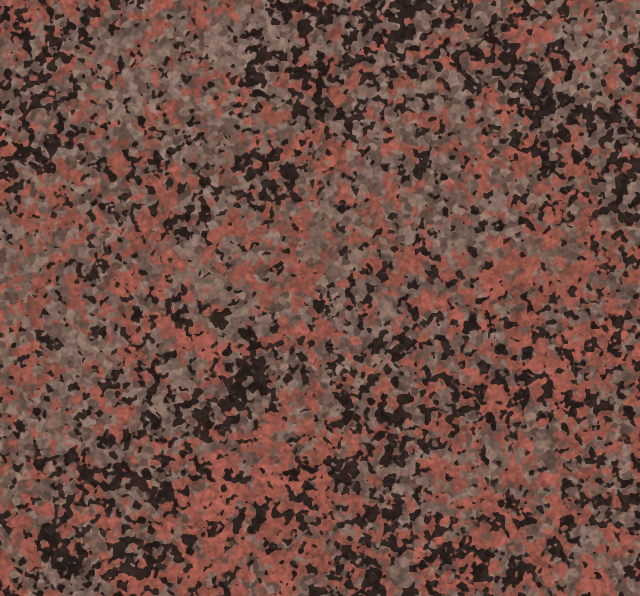
This texture is drawn by a Shadertoy shader. Its source:

```glsl
// Red granite: salmon and grey-brown crystals peppered with black mica.
// Warped slow noise drives the veins and grey drifts; finer noise cuts the
// mineral patches, and soft Voronoi cells give each crystal its own tone.

const vec3 MICA        = vec3(0.165, 0.125, 0.112);
const vec3 RED_DEEP    = vec3(0.460, 0.275, 0.235);
const vec3 RED_LIGHT   = vec3(0.665, 0.372, 0.318);
const vec3 GREY_DEEP   = vec3(0.340, 0.265, 0.235);
const vec3 GREY_LIGHT  = vec3(0.560, 0.460, 0.415);
const float MICA_SCALE    = 84.0;   // grains per canvas height
const float RED_SCALE     = 54.0;
const float CRYSTAL_SCALE = 88.0;
const float FINE_SCALE    = 190.0;
const float MICA_LEVEL    = 0.635;  // higher means fewer black grains
const float RED_LEVEL     = 0.485;  // higher means less red
const float VEIN_STRENGTH = 0.62;
const float DRIFT_STRENGTH = 0.65;
const float FINE_CONTRAST = 0.24;

// Two independent random values per lattice point
vec2 hash2(vec2 cell) {
    uvec2 h = uvec2(ivec2(cell)) * uvec2(1597u, 3813u);
    uint n = (h.x ^ h.y) * 747796u + 28913u;
    n = (n ^ (n >> 15)) * 739391u;
    n = (n ^ (n >> 13)) * 972663u;
    n ^= n >> 16;
    return vec2(n & 65535u, n >> 16) / 65535.0;
}

float noise(vec2 p) {
    vec2 i = floor(p);
    vec2 f = fract(p);
    f = f * f * (3.0 - 2.0 * f);
    float low = mix(hash2(i).x, hash2(i + vec2(1, 0)).x, f.x);
    float high = mix(hash2(i + vec2(0, 1)).x, hash2(i + vec2(1, 1)).x, f.x);
    return mix(low, high, f.y);
}

vec2 turn(vec2 p, float angle) {
    float c = cos(angle), s = sin(angle);
    return vec2(c * p.x + s * p.y, c * p.y - s * p.x);
}

float fbm(vec2 p, int octaves) {
    float sum = 0.0, weight = 0.6, total = 0.0;
    for (int i = 0; i < octaves; i++) {
        sum += weight * noise(p);
        total += weight;
        weight *= 0.62;
        p = turn(p, 0.65) * 2.03 + 17.3;
    }
    return sum / total;
}

// Random tone of the nearest crystal, blended softly across its borders
float crystalTone(vec2 p) {
    vec2 base = floor(p);
    float sum = 0.0, total = 0.0;
    for (int y = -1; y <= 1; y++) {
        for (int x = -1; x <= 1; x++) {
            vec2 cell = base + vec2(x, y);
            vec2 offset = cell + hash2(cell) - p;
            float weight = exp(-14.0 * dot(offset, offset));
            sum += weight * hash2(cell + 371.0).y;
            total += weight;
        }
    }
    return sum / max(total, 1e-6);
}

void mainImage(out vec4 fragColor, in vec2 fragCoord) {
    vec2 p = fragCoord / iResolution.y;

    // Slow fields: curved diagonal veins and cloudy grey drifts
    vec2 bend = vec2(fbm(p * 2.6 + 4.1, 3), fbm(p * 2.6 + 31.7, 3)) - 0.5;
    vec2 flow = turn(p + 0.34 * bend, 0.7);
    float vein = fbm(flow * vec2(4.0, 9.0) + 12.0, 4) - 0.5;
    float drift = fbm(flow * vec2(2.4, 4.2) + 53.0, 4) - 0.5;

    // Small wobble roughens the crystal outlines
    vec2 wobble = vec2(noise(p * 120.0), noise(p * 120.0 + 77.0)) - 0.5;
    vec2 g = turn(p, 0.45) + 0.005 * wobble;

    // Mineral masks
    float micaField = fbm(g * MICA_SCALE + 9.0, 2) + VEIN_STRENGTH * vein;
    float redField = fbm(g * RED_SCALE + 140.0, 3) - DRIFT_STRENGTH * drift;
    float mica = smoothstep(MICA_LEVEL - 0.06, MICA_LEVEL + 0.06, micaField);
    float red = smoothstep(RED_LEVEL - 0.07, RED_LEVEL + 0.07, redField);

    // Crystal tones
    float tone = crystalTone(g * CRYSTAL_SCALE);
    float redTone = clamp(0.55 * tone + 0.45 * noise(g * 38.0) + 0.8 * (redField - 0.55), 0.0, 1.0);
    vec3 redColor = mix(RED_DEEP, RED_LIGHT, redTone);
    vec3 greyColor = mix(GREY_DEEP, GREY_LIGHT, clamp(tone + 0.5 * drift, 0.0, 1.0));
    vec3 color = mix(greyColor, redColor, red);
    color = mix(color, MICA * (0.8 + 0.5 * tone), mica);

    // Fine mottling
    color *= 1.0 + FINE_CONTRAST * (noise(turn(p, 1.1) * FINE_SCALE) - 0.5);
    fragColor = vec4(clamp(color, 0.0, 1.0), 1.0);
}
```
